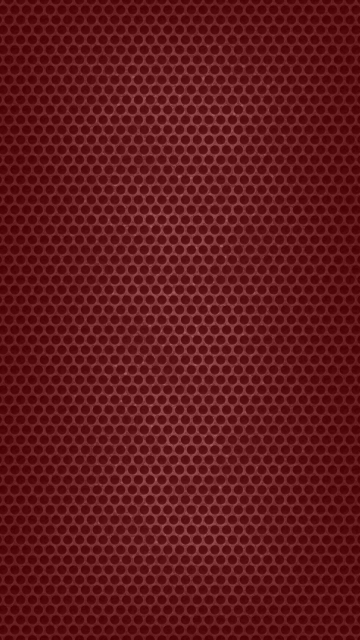
This texture is drawn by a WebGL 1 fragment shader. Its source:

```glsl
precision highp float;
// Perforated red metal: a hexagonal grid of round punched holes with lit rims,
// shaded by a soft central glow. Cellular noise gives the worn grain and bright
// flecks; layered sines vary the light in broad patches and faint streaks.
uniform vec2 u_resolution;

const float COLUMNS = 30.6;       // holes across
const float ROWS = 64.0;          // rows down
const float ROW_STEP = 0.853;     // row spacing in hole pitches
const float HOLE_RADIUS = 0.395;  // in hole pitches
const float PHASE = 0.77;         // sideways shift of the even rows
const vec3 DEEP_RED = vec3(0.32, 0.04, 0.05);
const float TONE_RANGE = 0.26;    // added to every channel at full tone

vec2 hash2(vec2 p) {
  vec3 q = fract(p.xyx * vec3(0.1031, 0.1030, 0.0973));
  q += dot(q, q.yzx + 33.33);
  return fract((q.xx + q.yz) * q.zy);
}

// Distance to the nearest scattered point (x) and that point's random value (y).
vec2 cellular(vec2 p) {
  vec2 cell = floor(p);
  vec2 nearest = vec2(8.0, 0.0);
  for (int j = -1; j <= 1; j++) {
    for (int i = -1; i <= 1; i++) {
      vec2 id = cell + vec2(float(i), float(j));
      vec2 seed = hash2(id);
      float d = length(id + seed - p);
      if (d < nearest.x) nearest = vec2(d, hash2(id + 17.0).x);
    }
  }
  return nearest;
}

// Broad uneven patches, roughly -1 to 1.
float patches(vec2 p) {
  float a = sin(p.x * 1.7 + 1.3 * sin(p.y * 1.1));
  float b = sin(p.y * 2.3 + 1.7 * sin(p.x * 1.9 + 2.0));
  return 0.5 * (a + b);
}

// Offset from the nearest hole centre, in hole pitches.
vec2 holeOffset(vec2 grid) {
  float middle = floor(grid.y + 0.5);
  vec2 best = vec2(8.0);
  for (int k = -1; k <= 1; k++) {
    float row = middle + float(k);
    float x = grid.x - PHASE - 0.5 * mod(row, 2.0);
    vec2 d = vec2(fract(x + 0.5) - 0.5, (grid.y - row) * ROW_STEP);
    if (dot(d, d) < dot(best, best)) best = d;
  }
  return best;
}

// Glow that fades to the sides and more abruptly at top and bottom.
float glow(vec2 uv) {
  float side = abs(uv.x - 0.5) * 2.0;
  float sides = 1.0 - smoothstep(0.1, 1.05, side);
  float ends = smoothstep(-0.03, 0.18, uv.y) * smoothstep(-0.03, 0.16, 1.0 - uv.y);
  return sides * ends;
}

float metalTone(vec2 grid, float light) {
  vec2 grain = cellular(grid * 4.0);
  vec2 fleck = cellular(grid * 1.7 + 40.0);
  float tone = mix(0.28, 0.72, light);
  tone += 0.09 * patches(grid * 0.28) * light;
  tone += 0.30 * (grain.y - 0.5) * mix(0.4, 1.0, light);
  tone -= 0.12 * (grain.x - 0.4);
  // Sparse worn spots
  float worn = step(0.88, fleck.y) * (1.0 - smoothstep(0.08, 0.32, fleck.x));
  tone += 0.40 * worn * light;
  // Faint horizontal streaks
  float streak = sin(grid.y * 2.1 + 0.4 * sin(grid.x * 0.3)) * sin(grid.y * 0.37);
  return tone + 0.07 * smoothstep(0.4, 1.0, streak) * light;
}

// Dark floor, with a shadow under the upper left edge.
float holeTone(vec2 grid, vec2 offset, float light) {
  float grain = cellular(grid * 5.0 + 9.0).y - 0.5;
  float shade = dot(offset, normalize(vec2(0.5, 1.0))) / HOLE_RADIUS;
  return mix(-0.08, 0.08, light) + 0.07 * shade + 0.09 * grain;
}

void main() {
  vec2 uv = gl_FragCoord.xy / u_resolution;
  vec2 grid = vec2(uv.x * COLUMNS, (1.0 - uv.y) * ROWS);
  float pixel = COLUMNS / u_resolution.x;
  float light = glow(uv);

  vec2 offset = holeOffset(grid);
  float radius = length(offset);
  float edge = radius - HOLE_RADIUS;
  float metal = smoothstep(-0.7 * pixel, 0.7 * pixel, edge);

  // Rim lit from below right
  float facing = dot(offset / max(radius, 0.001), normalize(vec2(0.5, 1.0)));
  float rim = 1.0 - smoothstep(0.0, 0.05 + pixel, abs(edge - 0.02));
  float tone = mix(holeTone(grid, offset, light), metalTone(grid, light), metal);
  tone += rim * (0.05 + 0.13 * facing) * mix(0.5, 1.0, light);

  vec3 color = DEEP_RED + TONE_RANGE * clamp(tone, -0.15, 1.2);
  gl_FragColor = vec4(color, 1.0);
}
```
